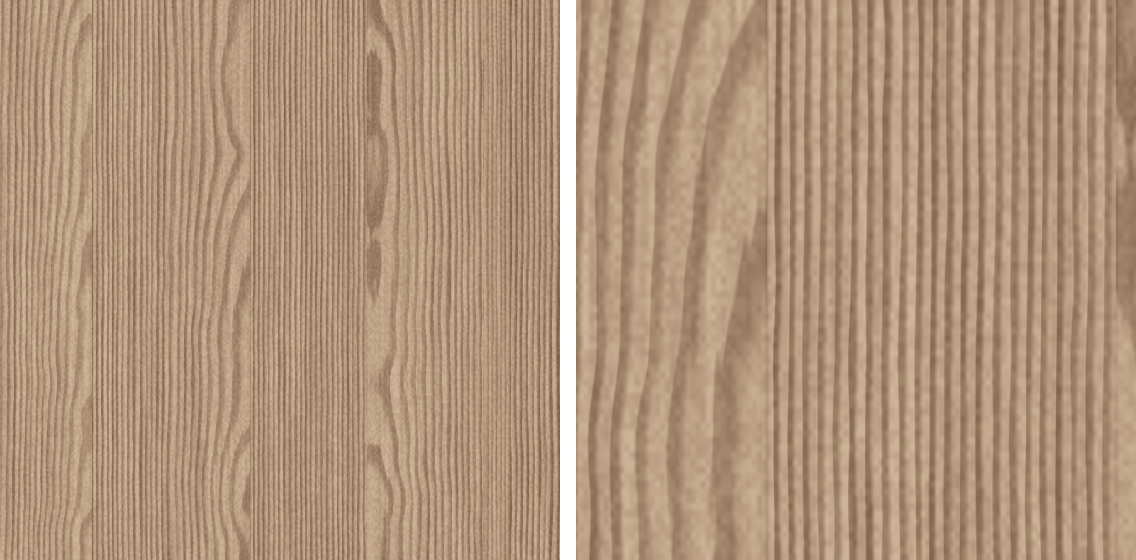
Left, the full canvas; right, a detail of the centre.
This texture is drawn by a WebGL 1 fragment shader. Its source:

```glsl
precision highp float;
// Pine boards with vertical grain: each board is a cut through growth rings
// around a pith line. The ring radius, bent by noise, gives straight fine lines
// far from the pith and broad flames and ovals close to it.

uniform vec2 u_resolution;

const vec3 EARLYWOOD = vec3(0.800, 0.698, 0.588);
const vec3 LATEWOOD = vec3(0.515, 0.395, 0.303);
const float BASE_TONE = 0.165;      // darkness of the pale wood
const float RING_TONE = 0.60;       // darkness added by a ring
const float HEART_RADIUS = 0.12;    // reach of the flames around the pith
const float HEART_FADE = 0.24;      // loss of ring contrast at the pith
const float FLAME_SLOPE = 3.6;      // rings crossed along the board height
const float FIBRE_TONE = 0.13;
const float STREAK_TONE = 0.055;
const float SPECKLE_TONE = 0.14;
const float SEAM_WIDTH = 0.0014;
const float SEAM_TONE = 0.25;

float hash(vec2 p) {
  return fract(sin(dot(p, vec2(127.1, 311.7))) * 43758.5453);
}

// Value noise from -1 to 1
float noise(vec2 p) {
  vec2 cell = floor(p);
  vec2 f = fract(p);
  f = f * f * (3.0 - 2.0 * f);
  float low = mix(hash(cell), hash(cell + vec2(1.0, 0.0)), f.x);
  float high = mix(hash(cell + vec2(0.0, 1.0)), hash(cell + 1.0), f.x);
  return 2.0 * mix(low, high, f.y) - 1.0;
}

// Pith position, pith depth, rings per unit, ring contrast
vec4 boardGrain(float board) {
  if (board < 0.5) return vec4(0.168, 0.070, 94.0, 1.0);
  if (board < 1.5) return vec4(0.460, 0.190, 130.0, 1.0);
  if (board < 2.5) return vec4(0.950, 0.100, 110.0, 1.0);
  if (board < 3.5) return vec4(0.664, 0.085, 92.0, 1.0);
  if (board < 4.5) return vec4(0.400, 0.100, 122.0, 0.65);
  return vec4(0.500, 0.100, 94.0, 1.05);
}

float seam(float x, float edge) {
  float width = max(SEAM_WIDTH, 0.7 / u_resolution.x);
  return exp(-pow((x - edge) / width, 2.0));
}

// Darkness of the growth rings, 0 in earlywood and about 1 in latewood
float growthRings(vec2 uv, float board) {
  vec4 grain = boardGrain(board);
  float seed = board * 17.3 + 4.0;
  float offset = abs(uv.x - grain.x);
  float radius = length(vec2(offset, grain.y));
  float heart = exp(-pow(offset / HEART_RADIUS, 2.0));

  // Long flames, local kinks and uneven yearly growth
  float flame = board > 2.5 ? 0.4 : 1.0;
  float bend = flame * (FLAME_SLOPE * (uv.y - 0.5)
             + 1.3 * noise(vec2(seed, uv.y * 5.0 + seed)));
  float kink = 0.50 * noise(vec2(uv.x * 9.0 + seed, uv.y * 7.0))
             + 0.22 * noise(vec2(uv.x * 14.0, uv.y * 19.0 + seed));
  float growth = 0.36 * noise(vec2(uv.x * 47.0, seed));
  float fray = 0.08 * noise(vec2(uv.x * 240.0, uv.y * 22.0));
  float rings = grain.z * radius + bend * heart
              + kink * mix(0.25, 1.0, heart)
              + growth * (1.0 - heart) + fray;

  // Darkening through the year, then a crisp end
  float year = floor(rings);
  float phase = rings - year;
  float soft = min(0.6 * grain.z * offset / (radius * u_resolution.x), 0.2);
  float start = 0.33 + 0.08 * heart - soft;
  float late = smoothstep(start, 0.70, phase)
             * (1.0 - smoothstep(0.89 - soft, 0.98, phase));
  float strength = mix(0.80, 1.14, hash(vec2(year, seed)))
                 + 0.12 * noise(vec2(uv.x * 60.0, uv.y * 3.0));
  return late * strength * grain.w * (1.0 - HEART_FADE * heart);
}

void main() {
  vec2 uv = gl_FragCoord.xy / u_resolution;
  float board = step(0.165, uv.x) + step(0.447, uv.x) + step(0.655, uv.x)
              + step(0.862, uv.x) + step(0.910, uv.x);

  float tone = BASE_TONE + RING_TONE * growthRings(uv, board);

  // Narrow boards without flames are slightly darker
  tone += board > 3.5 ? 0.04 : 0.0;
  tone += board > 3.5 && board < 4.5 ? 0.05 : 0.0;

  // Wood fibres and pores
  tone += FIBRE_TONE * noise(uv * vec2(230.0, 6.0));
  tone += STREAK_TONE * noise(uv * vec2(95.0, 2.5) + 31.0);
  tone += 0.03 * noise(uv * vec2(9.0, 2.0) + 7.0);
  tone += SPECKLE_TONE * noise(uv * vec2(330.0, 230.0));

  // Joints between boards
  tone += SEAM_TONE * (seam(uv.x, 0.165) + seam(uv.x, 0.447)
                       + 0.5 * seam(uv.x, 0.655));

  vec3 color = mix(EARLYWOOD, LATEWOOD, clamp(tone, -0.03, 1.1));
  gl_FragColor = vec4(color, 1.0);
}
```
